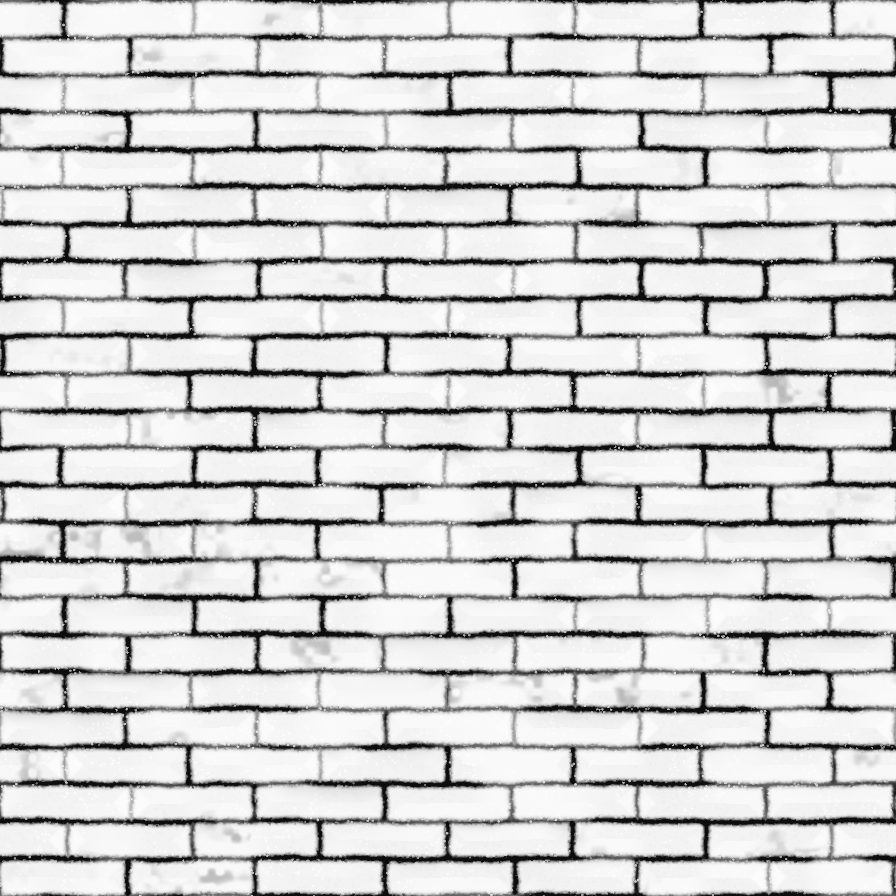
Write a Shadertoy shader that draws this texture map.

```glsl
// Seamless white brick wall in running bond with worn, sooty black joints.
const vec2  BRICKS        = vec2(7.0, 24.0); // bricks across, courses up (even)
const float JOINT_JITTER  = 0.028;  // sideways shift of joints, in bricks
const float BED_WOBBLE    = 0.0009; // waviness of the horizontal joints
const float HEAD_WOBBLE   = 0.0006; // waviness of the vertical joints
const float CORE_WIDTH    = 0.0029; // dark middle of a joint, half width
const float HALO_WIDTH    = 0.0038; // soft soot beside a joint
const float HALO_INK      = 0.30;
const float CORNER_RADIUS = 0.0075;
const float GRAIN_CELLS   = 280.0;
const float GRAIN_DEPTH   = 0.0026;
const float CRUMB_CHANCE  = 0.16;   // share of grains that are pale mortar
const float STAIN_INK     = 0.24;
const vec3  PAINT         = vec3(0.995);
const vec3  SOOT          = vec3(0.05);
const float TAU           = 6.2831853;

float hash(vec2 p) {
    vec3 q = fract(p.xyx * vec3(0.1031, 0.1030, 0.0973));
    q += dot(q, q.yzx + 33.33);
    return fract((q.x + q.y) * q.z);
}

// Value noise that wraps after a whole number of cells
float noise(vec2 p, vec2 period) {
    vec2 i = floor(p), f = fract(p);
    f = f * f * (3.0 - 2.0 * f);
    vec2 a = mod(i, period), b = mod(i + 1.0, period);
    return mix(mix(hash(a), hash(vec2(b.x, a.y)), f.x),
               mix(hash(vec2(a.x, b.y)), hash(b), f.x), f.y);
}

// Wrapping cellular noise: distance to nearest point, and its random id
vec2 cellular(vec2 p, float period) {
    vec2 base = floor(p), nearest = vec2(9.0, 0.0);
    for (int y = -1; y <= 1; y++)
    for (int x = -1; x <= 1; x++) {
        vec2 cell = base + vec2(x, y), id = mod(cell, period);
        vec2 point = cell + vec2(hash(id + 17.3), hash(id + 51.7));
        float d = length(point - p);
        if (d < nearest.x) nearest = vec2(d, hash(id + 83.1));
    }
    return nearest;
}

// Height of a horizontal joint, waved by layered sines
float bedHeight(float line, float x) {
    float phase = TAU * hash(vec2(mod(line, BRICKS.y), 3.7));
    float wave = sin(TAU * 3.0 * x + phase) + 0.6 * sin(TAU * 11.0 * x + phase * 3.0)
               + 0.4 * sin(TAU * 29.0 * x + phase * 7.0);
    return line / BRICKS.y + BED_WOBBLE * wave;
}

vec2 headId(float joint, float row) {
    return mod(vec2(joint, row), BRICKS);
}

// Position of a vertical joint; every other course shifts by half a brick
float headPosition(float joint, float row, float y) {
    float random = hash(headId(joint, row) + 7.9);
    float shift = 0.5 * mod(row, 2.0) + JOINT_JITTER * (2.0 * random - 1.0);
    return (joint + shift) / BRICKS.x + HEAD_WOBBLE * sin(TAU * (31.0 * y + random * 5.0));
}

void mainImage(out vec4 fragColor, in vec2 fragCoord) {
    vec2 uv = fragCoord / iResolution.xy;
    float pixel = 1.0 / iResolution.y;

    // Find the course and the brick that hold this point
    float row = floor(uv.y * BRICKS.y);
    row += step(bedHeight(row + 1.0, uv.x), uv.y) - step(uv.y, bedHeight(row, uv.x));
    float joint = floor(uv.x * BRICKS.x - 0.5 * mod(row, 2.0));
    joint += step(headPosition(joint + 1.0, row, uv.y), uv.x)
           - step(uv.x, headPosition(joint, row, uv.y));

    // Distances to the four edges, rounded at the corners
    float below = uv.y - bedHeight(row, uv.x);
    float above = bedHeight(row + 1.0, uv.x) - uv.y;
    float left  = uv.x - headPosition(joint, row, uv.y);
    float right = headPosition(joint + 1.0, row, uv.y) - uv.x;
    vec2 edge = max(vec2(min(left, right), min(below, above)), 0.0);
    float depth = CORNER_RADIUS - length(max(CORNER_RADIUS - edge, 0.0));

    // Soot strength varies along each bed and from head to head
    float line = row + step(above, below);
    float bedNoise = noise(vec2(uv.x * 16.0, line), vec2(16.0, BRICKS.y));
    float bedInk = mix(0.48, 1.0, smoothstep(0.15, 0.75, bedNoise));
    float headRandom = hash(headId(joint + step(right, left), row) + 29.4);
    float headInk = mix(0.28, 0.95, smoothstep(0.1, 0.8, headRandom));
    headInk *= 0.75 + 0.4 * noise(uv * vec2(48.0, 96.0), vec2(48.0, 96.0));
    float strength = mix(headInk, bedInk, smoothstep(-0.003, 0.003, edge.x - edge.y));

    // Grainy joint profile: dark core, soft halo, pale crumbs
    vec2 grain = cellular(uv * GRAIN_CELLS, GRAIN_CELLS);
    float rough = max(depth + GRAIN_DEPTH * (grain.y - 0.5) * smoothstep(0.9, 0.2, grain.x), 0.0);
    float core = CORE_WIDTH * mix(0.7, 1.0, strength) + 0.25 * pixel;
    float ink = strength * (1.05 * exp(-rough * rough / (core * core))
              + HALO_INK * exp(-max(depth, 0.0) / HALO_WIDTH));
    float clump = smoothstep(0.4, 0.75, noise(uv * vec2(40.0, 72.0), vec2(40.0, 72.0)));
    ink *= 1.0 - 0.75 * clump * step(grain.y, CRUMB_CHANCE) * smoothstep(0.65, 0.25, grain.x);

    // Some bricks carry smoke under the upper edge or blotchy stains
    float brickRandom = hash(headId(joint, row) + 61.2);
    float cloud = noise(uv * vec2(30.0, 45.0), vec2(30.0, 45.0));
    float mottle = noise(uv * 110.0, vec2(110.0));
    float smoke = smoothstep(0.6, 1.0, brickRandom) * exp(-max(above, 0.0) / 0.008) * cloud;
    float blotch = smoothstep(0.3, 0.0, brickRandom) * smoothstep(0.55, 0.9, cloud) * smoothstep(0.25, 0.8, mottle);
    ink += STAIN_INK * (smoke + blotch);

    fragColor = vec4(mix(PAINT, SOOT, clamp(ink, 0.0, 1.0)), 1.0);
}
```
